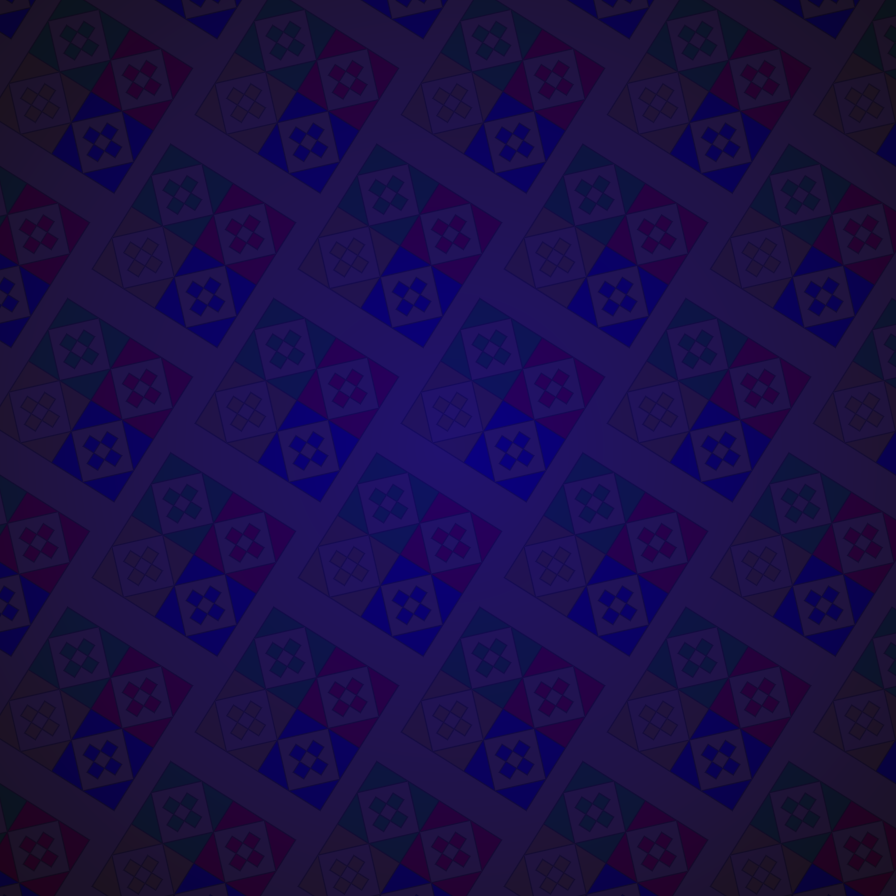
A three.js fragment shader for this pattern:

```glsl
// Dim quilt: tilted blocks of four coloured patches on a staggered lattice.
// Each patch holds a diamond with a cross of four small squares. Distances
// give the fills and seams; a radial blue glow lights the middle.
#define PERIOD vec2(0.23, 0.3445)
#define CENTRE vec2(0.3314, 0.5534)
#define PATCH 0.0823
#define TILT 0.561
#define SQUARE 0.17
#define SEAM 0.0007
#define SOFT 0.0009
#define GLOW_RADIUS 0.68
#define GLOW vec3(0.005, -0.010, 0.27)
#define CLOTH vec3(0.125, 0.080, 0.170)
#define THREAD vec3(0.055, 0.035, 0.100)

varying vec2 vUv;

// Position within the nearest rectangular cell, in patch widths along the block.
vec2 blockCoord(vec2 p) {
  p = (fract(p / PERIOD + 0.5) - 0.5) * PERIOD;
  float c = cos(TILT), s = sin(TILT);
  return vec2(c * p.x - s * p.y, s * p.x + c * p.y) / PATCH;
}

float largest(vec2 v) {
  return max(v.x, v.y);
}

// Coverage of a shape whose distance is in patch widths.
float fill(float d) {
  return 1.0 - smoothstep(-SOFT, SOFT, d * PATCH);
}

float seam(float d) {
  return fill(abs(d) - SEAM / PATCH);
}

vec3 patchColour(vec2 q) {
  vec3 teal = vec3(0.050, 0.085, 0.125);
  vec3 red = vec3(0.145, 0.008, 0.125);
  vec3 brown = vec3(0.125, 0.080, 0.120);
  vec3 blue = vec3(0.035, 0.008, 0.240);
  float right = smoothstep(-SOFT, SOFT, q.x * PATCH);
  float upper = smoothstep(-SOFT, SOFT, q.y * PATCH);
  return mix(mix(brown, blue, right), mix(teal, red, right), upper);
}

void main() {
  // Two interleaved sets of blocks
  vec2 q = blockCoord(vUv - CENTRE);
  vec2 other = blockCoord(vUv - CENTRE - 0.5 * PERIOD);
  if (largest(abs(other)) < largest(abs(q))) q = other;

  // Distances to the block, diamond and cross squares
  float block = largest(abs(q)) - 1.0;
  vec2 m = abs(abs(q) - 0.5);
  float diamond = (m.x + m.y - 0.5) * 0.7071;
  vec2 arm = vec2(largest(m) - SQUARE, min(m.x, m.y));
  float cross4 = largest(abs(arm)) - 0.5 * SQUARE;

  // Fills
  float inside = fill(block);
  float dyed = inside * max(1.0 - fill(diamond), fill(cross4));
  vec3 colour = mix(CLOTH, patchColour(q), dyed);

  // Seams
  float lines = max(seam(diamond), seam(cross4));
  lines = max(lines, seam(min(abs(q.x), abs(q.y))));
  lines = max(lines * inside, seam(block));
  colour = mix(colour, THREAD, 0.65 * lines);

  // Light from the middle, falling off to the corners
  float radius = length(vUv - 0.5);
  colour += GLOW * max(0.0, 1.0 - radius / GLOW_RADIUS);
  colour *= 1.0 - 0.15 * smoothstep(0.4, 0.72, radius);
  gl_FragColor = vec4(max(colour, 0.0), 1.0);
}
```
